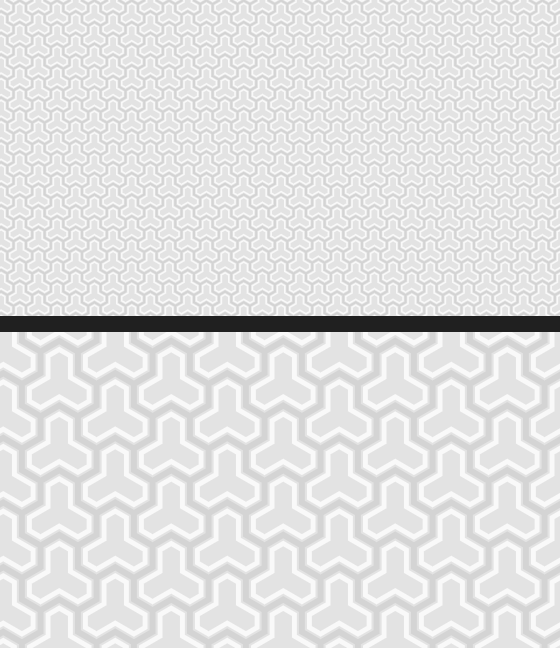
Top, the full canvas; bottom, a detail of the centre.
A Shadertoy shader for this pattern:

```glsl
// Interlocking three-armed tiles, each made of three joined hexagons, on a triangular lattice.
// Folding space onto one arm gives the depth inside a tile, and that depth selects
// the flat grey bands: seam, margin, pale outline and core.

const float SQRT3 = 1.7320508;
const float TILES_ACROSS = 15.0;

// Lengths in units of the vertical distance between tiles
const float ARM_HALF_WIDTH = 0.5 / SQRT3;
const float ARM_LENGTH = 2.0 / 3.0;
const float SEAM_DEPTH = 0.046;
const float MARGIN_DEPTH = 0.078;
const float OUTLINE_DEPTH = 0.154;
const vec2 LATTICE_SHIFT = vec2(0.05, 0.64);

const vec3 SEAM_COLOR = vec3(0.83);
const vec3 BASE_COLOR = vec3(0.89);
const vec3 OUTLINE_COLOR = vec3(0.975);

// Depth below the edge of a tile centred at the origin; negative outside
float tileDepth(vec2 p) {
    // Mirror the lower arms onto the upright one
    vec2 foldNormal = vec2(0.5, -0.5 * SQRT3);
    p.x = abs(p.x);
    p -= 2.0 * max(dot(p, foldNormal), 0.0) * foldNormal;
    p.x = abs(p.x);

    float sideDepth = ARM_HALF_WIDTH - p.x;
    float tipDepth = 0.5 * (SQRT3 * (ARM_LENGTH - p.y) - p.x);
    return min(sideDepth, tipDepth);
}

// Depth inside whichever lattice tile covers the point
float latticeDepth(vec2 p) {
    vec2 cell = vec2(SQRT3, 1.0);
    float depth = -1.0;
    for (int i = 0; i < 2; i++) {
        vec2 q = p - 0.5 * float(i) * cell;
        q -= cell * floor(q / cell + 0.5);
        // A stem also reaches into the cell above its own
        depth = max(depth, max(tileDepth(q), tileDepth(q + vec2(0.0, 1.0))));
    }
    return depth;
}

// Smoothed step, one pixel wide
float coverage(float depth, float threshold, float pixel) {
    return clamp((depth - threshold) / pixel + 0.5, 0.0, 1.0);
}

vec3 bandColor(float depth, float pixel) {
    vec3 color = mix(SEAM_COLOR, BASE_COLOR, coverage(depth, SEAM_DEPTH, pixel));
    color = mix(color, OUTLINE_COLOR, coverage(depth, MARGIN_DEPTH, pixel));
    return mix(color, BASE_COLOR, coverage(depth, OUTLINE_DEPTH, pixel));
}

void mainImage(out vec4 fragColor, in vec2 fragCoord) {
    float pixel = TILES_ACROSS * SQRT3 / iResolution.x;
    vec2 p = (fragCoord - 0.5 * iResolution.xy) * pixel;

    // The canvas centre falls midway between tile columns of the shifted lattice
    float depth = latticeDepth(p - LATTICE_SHIFT);
    fragColor = vec4(bandColor(depth, pixel), 1.0);
}
```
